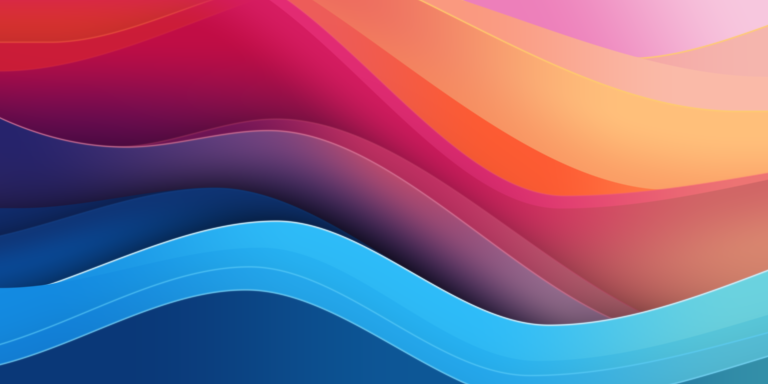
A WebGL 1 fragment shader for this background:

```glsl
precision highp float;
// Flowing layered waves: pink and orange sheets over crimson, violet and blue ribbons.

uniform vec2 u_resolution;

#define SHADOW_WIDTH 0.06
#define RIM_WIDTH 0.0022
#define SLOPE_STEP 0.01
#define ROSE_CENTER 1.02
#define ROSE_SPREAD 0.26

// Smooth curve that eases through four turning points
float wave(float x, vec2 a, vec2 b, vec2 c, vec2 d) {
  float y = mix(a.y, b.y, smoothstep(a.x, b.x, x));
  y = mix(y, c.y, smoothstep(b.x, c.x, x));
  return mix(y, d.y, smoothstep(c.x, d.x, x));
}

// Approximate distance below the curve, negative above it
float depth(vec2 p, vec2 a, vec2 b, vec2 c, vec2 d) {
  float y = wave(p.x, a, b, c, d);
  float slope = (wave(p.x + SLOPE_STEP, a, b, c, d) - y) / SLOPE_STEP;
  return (y - p.y) / length(vec2(1.0, slope));
}

// Lay a sheet over the colour: cast shadow, fill, then a thin lit rim
vec3 layer(vec3 under, vec3 fill, float d, vec4 rim, float shade) {
  float pixel = 1.0 / u_resolution.y;
  under *= 1.0 - shade * exp(-max(-d, 0.0) / SHADOW_WIDTH);
  vec3 col = mix(under, fill, smoothstep(-pixel, pixel, d));
  float t = d / max(RIM_WIDTH, pixel);
  return mix(col, rim.rgb, rim.a * exp(-t * t));
}

// Pink, peach and orange sheets at the upper right
vec3 warmSheets(vec2 p) {
  vec3 col = mix(vec3(0.93, 0.50, 0.73), vec3(0.97, 0.78, 0.87), smoothstep(1.4, 2.0, p.x + 0.5 * (p.y - 0.9)));
  vec4 gold = vec4(1.0, 0.80, 0.42, 0.75);

  float d = depth(p, vec2(0.0, 1.18), vec2(0.72, 1.18), vec2(1.63, 0.847), vec2(2.4, 1.03));
  col = layer(col, mix(vec3(0.96, 0.58, 0.60), vec3(0.96, 0.71, 0.68), smoothstep(1.3, 2.0, p.x)), d, gold, 0.0);
  d = depth(p, vec2(0.0, 1.1), vec2(0.7, 1.1), vec2(2.0, 0.80), vec2(3.0, 0.78));
  col = layer(col, mix(vec3(0.98, 0.60, 0.50), vec3(0.98, 0.73, 0.66), smoothstep(1.2, 1.8, p.x)), d, vec4(0.0), 0.0);

  d = depth(p, vec2(0.0, 1.2), vec2(0.45, 1.2), vec2(1.92, 0.71), vec2(3.0, 0.72));
  vec3 amber = mix(vec3(0.93, 0.42, 0.37), vec3(1.0, 0.75, 0.48), smoothstep(0.85, 1.65, p.x));
  amber = mix(amber, vec3(0.98, 0.56, 0.36), smoothstep(0.05, 0.25, d) * 0.7);
  col = layer(col, amber, d, gold, 0.0);

  d = depth(p, vec2(0.0, 1.2), vec2(0.3, 1.2), vec2(1.75, 0.505), vec2(3.0, 0.5));
  vec3 flame = mix(vec3(0.93, 0.36, 0.35), vec3(1.0, 0.36, 0.20), smoothstep(0.8, 1.3, p.x));
  return layer(col, mix(flame, vec3(1.0, 0.50, 0.29), smoothstep(1.4, 1.8, p.x)), d, vec4(0.0), 0.0);
}

// Pink ridge and the crimson body below it
vec3 crimsonSheets(vec3 col, vec2 p) {
  float x = p.x;
  float d = depth(p, vec2(0.0, 1.1), vec2(0.5, 1.1), vec2(1.47, 0.49), vec2(2.6, 0.62));
  vec3 pink = mix(vec3(0.89, 0.17, 0.45), vec3(0.93, 0.46, 0.45), smoothstep(1.2, 2.0, x));
  col = layer(col, pink, d, vec4(0.96, 0.38, 0.48, 0.3), 0.0);

  vec3 wine = mix(vec3(0.40, 0.05, 0.34), vec3(0.70, 0.10, 0.33), smoothstep(0.2, 1.2, x));
  wine = mix(wine, vec3(0.76, 0.05, 0.27), smoothstep(0.62, 0.92, p.y));
  wine = mix(wine, vec3(0.86, 0.53, 0.44), smoothstep(1.0, 2.0, x));

  // Red folds at the upper left
  d = depth(p, vec2(0.13, 0.89), vec2(0.8, 1.05), vec2(2.0, 1.1), vec2(3.0, 1.1));
  vec3 body = layer(vec3(0.87, 0.20, 0.19), vec3(0.80, 0.11, 0.22), d, vec4(0.95, 0.35, 0.25, 0.5), 0.1);
  d = depth(p, vec2(0.0, 0.815), vec2(1.04, 1.08), vec2(2.0, 1.1), vec2(3.0, 1.1));
  body = layer(body, wine, d, vec4(0.85, 0.18, 0.27, 0.3), 0.0);

  d = depth(p, vec2(0.0, 1.1), vec2(0.45, 1.1), vec2(1.46, 0.457), vec2(2.6, 0.62));
  vec3 edge = mix(vec3(0.84, 0.11, 0.38), vec3(0.82, 0.40, 0.40), smoothstep(1.1, 1.9, x));
  return layer(col, mix(edge, body, smoothstep(0.0, 0.18, d)), d, vec4(0.0), 0.0);
}

// Rose and violet bands sweeping to the lower right
vec3 violetBands(vec3 col, vec2 p) {
  float x = p.x;
  float d = depth(p, vec2(0.30, 0.617), vec2(0.72, 0.69), vec2(1.95, 0.11), vec2(3.0, 0.1));
  vec3 rose = mix(vec3(0.50, 0.09, 0.38), vec3(0.80, 0.20, 0.41), smoothstep(0.55, 1.0, x));
  rose = mix(rose, vec3(0.72, 0.40, 0.45), smoothstep(1.1, 1.65, x));
  col = layer(col, rose, d, vec4(0.85, 0.30, 0.46, 0.3), 0.15);

  float lift = 0.076 * pow(max(1.0 - x / 0.33, 0.0), 2.0);
  d = depth(p - vec2(0.0, lift), vec2(0.33, 0.617), vec2(0.70, 0.66), vec2(1.8, 0.12), vec2(3.0, 0.1));
  vec3 violet = mix(vec3(0.15, 0.14, 0.43), vec3(0.42, 0.27, 0.54), smoothstep(0.0, 0.7, x));
  violet = mix(violet, vec3(0.61, 0.46, 0.60), smoothstep(1.0, 1.5, x));
  float bump = (x - ROSE_CENTER) / ROSE_SPREAD;
  violet = mix(violet, vec3(0.82, 0.31, 0.43), 0.85 * exp(-bump * bump - 7.0 * max(d, 0.0)));
  violet = mix(violet, vec3(0.19, 0.16, 0.43), 0.85 * smoothstep(0.03, 0.24, d));
  return layer(col, violet, d, vec4(0.88, 0.48, 0.62, 0.65), 0.1);
}

// Deep blue humps, the bright cyan ribbon and the navy base
vec3 blueRibbons(vec3 col, vec2 p) {
  float x = p.x;
  float d = depth(p, vec2(0.05, 0.458), vec2(0.56, 0.511), vec2(1.5, 0.12), vec2(3.0, 0.1));
  col = layer(col, vec3(0.07, 0.19, 0.47), d, vec4(0.0), 0.3);
  d = depth(p, vec2(-0.2, 0.36), vec2(0.56, 0.51), vec2(1.5, 0.12), vec2(3.0, 0.1));
  vec3 blue = mix(vec3(0.04, 0.32, 0.66), vec3(0.04, 0.18, 0.40), smoothstep(0.1, 0.9, x));
  col = layer(col, mix(vec3(0.06, 0.22, 0.49), blue, smoothstep(0.0, 0.1, d)), d, vec4(0.10, 0.30, 0.60, 0.3), 0.3);

  vec3 cyan = mix(vec3(0.09, 0.57, 0.90), vec3(0.18, 0.74, 0.98), smoothstep(0.1, 0.8, x));
  cyan = mix(cyan, vec3(0.42, 0.83, 0.88), smoothstep(1.2, 1.95, x));
  d = depth(p, vec2(-0.2, 0.19), vec2(0.72, 0.424), vec2(1.43, 0.153), vec2(2.6, 0.45));
  col = layer(col, cyan, d, vec4(0.82, 0.95, 1.0, 0.8), 0.4 * (1.0 - smoothstep(1.0, 1.5, x)));
  d = depth(p, vec2(0.0, 0.25), vec2(0.68, 0.355), vec2(1.4, 0.06), vec2(2.6, 0.3));
  col = layer(col, cyan * vec3(0.85, 0.96, 0.99), d, vec4(0.0), 0.0);
  d = depth(p, vec2(-0.2, 0.07), vec2(0.65, 0.305), vec2(1.38, 0.022), vec2(2.6, 0.24));
  col = layer(col, cyan * vec3(0.8, 0.90, 0.96), d, vec4(0.38, 0.83, 1.0, 0.5), 0.04);

  d = depth(p, vec2(-0.15, 0.03), vec2(0.64, 0.245), vec2(1.42, -0.05), vec2(2.5, 0.17));
  vec3 base = mix(vec3(0.04, 0.22, 0.47), vec3(0.05, 0.34, 0.59), smoothstep(0.3, 1.1, x));
  base = mix(base, vec3(0.20, 0.56, 0.66), smoothstep(1.4, 2.0, x));
  return layer(col, base, d, vec4(0.50, 0.87, 1.0, 0.6), 0.05);
}

void main() {
  vec2 p = gl_FragCoord.xy / u_resolution * vec2(2.0, 1.0);
  vec3 col = crimsonSheets(warmSheets(p), p);
  gl_FragColor = vec4(blueRibbons(violetBands(col, p), p), 1.0);
}
```
